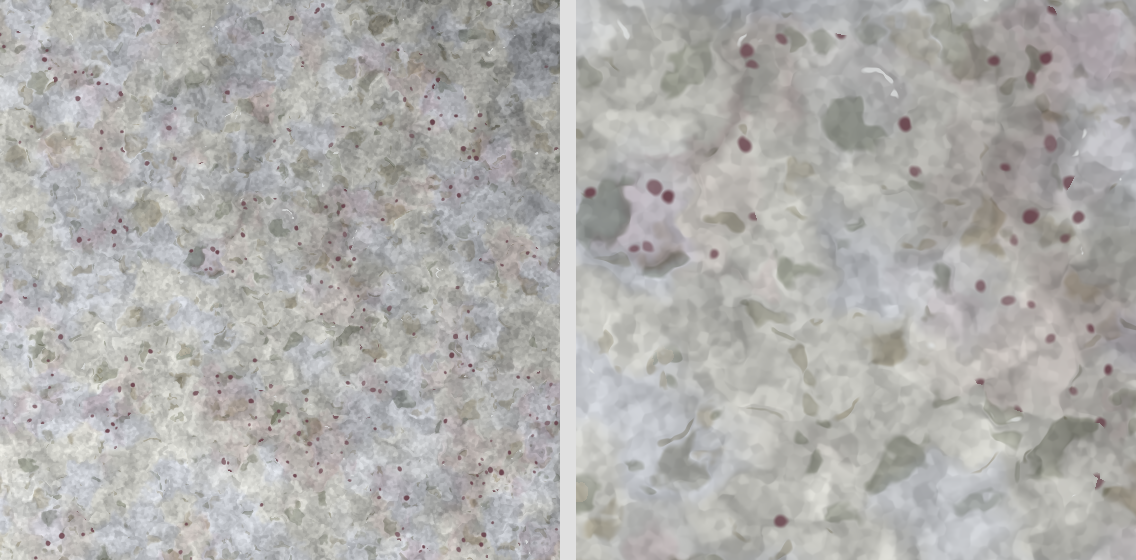
Left, the full canvas; right, a detail of the centre.
Write a Shadertoy shader that draws this texture.

```glsl
// Polished white granite: cloudy quartz, beige grains, clustered garnets and pale glints.

const vec3 COOL_QUARTZ = vec3(0.985, 1.000, 1.028);
const vec3 WARM_QUARTZ = vec3(1.005, 1.005, 0.975);
const vec3 BEIGE_GRAIN = vec3(0.860, 0.835, 0.775);
const vec3 OLIVE_GRAIN = vec3(0.755, 0.770, 0.730);
const vec3 ROSE_STAIN = vec3(0.955, 0.895, 0.910);
const vec3 GARNET = vec3(0.400, 0.255, 0.290);
const vec3 GLINT = vec3(0.880, 0.890, 0.890);

const float LIGHT_LEVEL = 0.815;   // brightness at the lower left
const vec2 LIGHT_FALL = vec2(0.085, 0.090);
const float CORNER_FALL = 0.065;   // extra shade towards the upper right
const float GRAIN_SCALE = 27.0;    // cells across the canvas
const float FLECK_SCALE = 52.0;
const float GARNET_SCALE = 62.0;
const float GLINT_SCALE = 75.0;

vec3 hash3(vec2 p) {
    vec3 q = fract(vec3(p.xyx) * vec3(0.1031, 0.1030, 0.0973));
    q += dot(q, q.yxz + 33.33);
    return fract((q.xxy + q.yzz) * q.zyx);
}

// Cellular noise: random cell values blended by distance, sharper for larger k
float cellNoise(vec2 p, float k) {
    vec2 cell = floor(p);
    float sum = 0.0, total = 0.0;
    for (int y = -1; y <= 1; y++)
    for (int x = -1; x <= 1; x++) {
        vec2 c = cell + vec2(x, y);
        vec3 h = hash3(c);
        vec2 d = p - c - h.xy;
        float w = exp(-k * dot(d, d));
        sum += w * h.z;
        total += w;
    }
    return sum / max(total, 1e-6);
}

// Scattered stretched blobs: x is coverage, y is a random tone of the blob
vec2 blobs(vec2 p, float chance, vec2 radii, float stretch, float soft) {
    vec2 cell = floor(p);
    vec2 best = vec2(0.0);
    for (int y = -1; y <= 1; y++)
    for (int x = -1; x <= 1; x++) {
        vec2 c = cell + vec2(x, y);
        vec3 place = hash3(c + 17.0);
        vec3 form = hash3(c + 91.0);
        float turn = 6.2832 * form.x;
        vec2 axis = vec2(cos(turn), sin(turn));
        vec2 d = p - c - place.xy;
        d = vec2(dot(d, axis), dot(d, vec2(-axis.y, axis.x)));
        d.y *= 1.0 + stretch * form.z;
        float radius = mix(radii.x, radii.y, form.y * form.y);
        float cover = 1.0 - smoothstep(radius - soft, radius + soft, length(d));
        cover *= step(place.z, chance);
        if (cover > best.x) best = vec2(cover, form.z);
    }
    return best;
}

void mainImage(out vec4 fragColor, in vec2 fragCoord) {
    vec2 uv = fragCoord / iResolution.y;

    // Ragged domain shared by quartz and grains
    vec2 coarseWarp = vec2(cellNoise(uv * 45.0 + 5.0, 6.0), cellNoise(uv * 45.0 + 70.0, 6.0)) - 0.5;
    vec2 fineWarp = vec2(cellNoise(uv * 120.0 + 31.0, 6.0), cellNoise(uv * 120.0 + 140.0, 6.0)) - 0.5;
    vec2 p = uv + 0.020 * coarseWarp + 0.008 * fineWarp;

    // Uneven light over the slab
    float light = LIGHT_LEVEL - dot(uv, LIGHT_FALL) - CORNER_FALL * uv.x * uv.y;

    // Cloudy quartz
    float cloud = 0.10 * (cellNoise(p * 13.0 + 211.0, 6.0) - 0.5)
                + 0.13 * (cellNoise(p * 36.0 + 307.0, 9.0) - 0.5)
                + 0.12 * (cellNoise(p * 80.0 + 401.0, 9.0) - 0.5)
                + 0.09 * (cellNoise(uv * 190.0 + 503.0, 7.0) - 0.5);
    float warmth = smoothstep(0.25, 0.75, cellNoise(p * 17.0 + 607.0, 6.0));
    vec3 color = (light + cloud) * mix(COOL_QUARTZ, WARM_QUARTZ, warmth);

    // Beige and olive grains, worn unevenly
    float wear = mix(0.45, 1.0, cellNoise(p * 60.0 + 701.0, 8.0));
    vec2 grain = blobs(p * GRAIN_SCALE + 40.0, 0.34, vec2(0.20, 0.62), 0.9, 0.09);
    vec3 grainTint = mix(BEIGE_GRAIN, OLIVE_GRAIN, smoothstep(0.45, 0.85, grain.y));
    color *= mix(vec3(1.0), grainTint, grain.x * wear);
    vec2 fleck = blobs(p * FLECK_SCALE + 150.0, 0.20, vec2(0.14, 0.46), 1.2, 0.10);
    vec3 fleckTint = mix(OLIVE_GRAIN, BEIGE_GRAIN, fleck.y);
    color *= mix(vec3(1.0), fleckTint, fleck.x * wear);

    // Garnets gather in rose-stained clusters
    float cluster = smoothstep(0.58, 0.88, cellNoise(p * 14.0 + 809.0, 7.0));
    float stain = cluster * cellNoise(p * 40.0 + 877.0, 7.0);
    color *= mix(vec3(1.0), ROSE_STAIN, stain);
    vec2 rounded = uv + 0.002 * fineWarp;
    float chance = 0.018 + 0.17 * cluster;
    vec2 garnet = blobs(rounded * GARNET_SCALE + 260.0, chance, vec2(0.16, 0.34), 0.35, 0.10);
    color = mix(color, GARNET * (0.55 + 0.65 * light), garnet.x * mix(0.95, 0.55, garnet.y));

    // Tiny pale glints
    vec2 glint = blobs(p * GLINT_SCALE + 350.0, 0.016, vec2(0.10, 0.28), 1.8, 0.10);
    color = mix(color, GLINT, 0.75 * glint.x);

    fragColor = vec4(clamp(color, 0.0, 1.0), 1.0);
}
```
